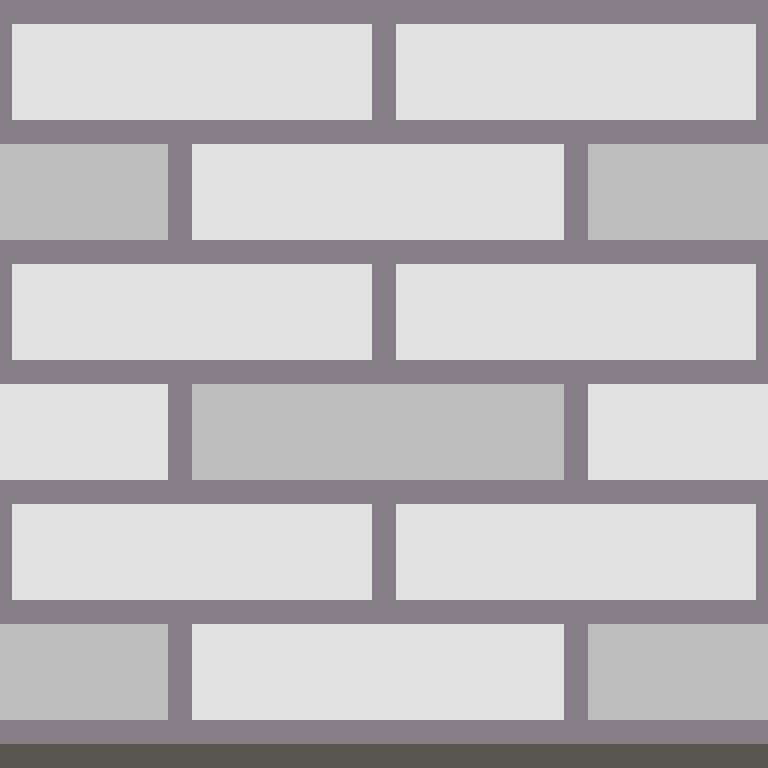
Reproduce this pattern procedurally as a WebGL 1 fragment shader.

```glsl
precision highp float;

// Flat brick wall: six courses of pale bricks in wide mortar above a dark base strip.
// The canvas is a 64-unit grid; straight and staggered courses alternate, and
// box distances cut the bricks while a parity rule picks the greyer ones.

uniform vec2 u_resolution;

const float GRID = 64.0;
const float COURSE_HEIGHT = 10.0;
const float BASE_HEIGHT = 2.0;
const float JOINT_HALF = 1.0;

const vec3 MORTAR = vec3(0.520, 0.496, 0.527);
const vec3 PALE_BRICK = vec3(0.888);
const vec3 GREY_BRICK = vec3(0.741);
const vec3 BASE = vec3(0.350, 0.337, 0.312);

// Coverage of a shape from its signed distance, one pixel wide at the edge.
float coverage(float dist, float pixel) {
    return clamp(0.5 - dist / pixel, 0.0, 1.0);
}

// Distance to the nearest line of a set spaced evenly from zero.
float repeatedLine(float x, float spacing) {
    return abs(fract(x / spacing + 0.5) - 0.5) * spacing;
}

// Distance to the nearer of two vertical joints.
float joinedPair(float x, vec2 joints) {
    return min(abs(x - joints.x), abs(x - joints.y));
}

// Brick tone: in staggered courses, grey alternates between middle and sides.
vec3 brickColour(float x, float course, float staggered, vec2 joints) {
    float middle = step(joints.x, x) * step(x, joints.y);
    float greyMiddle = step(2.0, mod(course, 4.0));
    float isGrey = staggered * (1.0 - abs(middle - greyMiddle));
    return mix(PALE_BRICK, GREY_BRICK, isGrey);
}

vec3 wall(vec2 p, float pixel) {
    float height = p.y - BASE_HEIGHT;
    float course = floor(height / COURSE_HEIGHT);
    float staggered = 1.0 - mod(course, 2.0);
    vec2 joints = vec2(15.0, 48.0);

    // Vertical joints depend on the course; the bed joint lies under each brick.
    float jointDist = mix(repeatedLine(p.x, 32.0), joinedPair(p.x, joints), staggered);
    float bedDist = repeatedLine(height - JOINT_HALF, COURSE_HEIGHT);
    float brickDist = JOINT_HALF - min(jointDist, bedDist);

    vec3 brick = brickColour(p.x, course, staggered, joints);
    vec3 colour = mix(MORTAR, brick, coverage(brickDist, pixel));
    return mix(colour, BASE, coverage(height, pixel));
}

void main() {
    vec2 p = gl_FragCoord.xy / u_resolution * GRID;
    float pixel = GRID / min(u_resolution.x, u_resolution.y);
    gl_FragColor = vec4(wall(p, pixel), 1.0);
}
```
